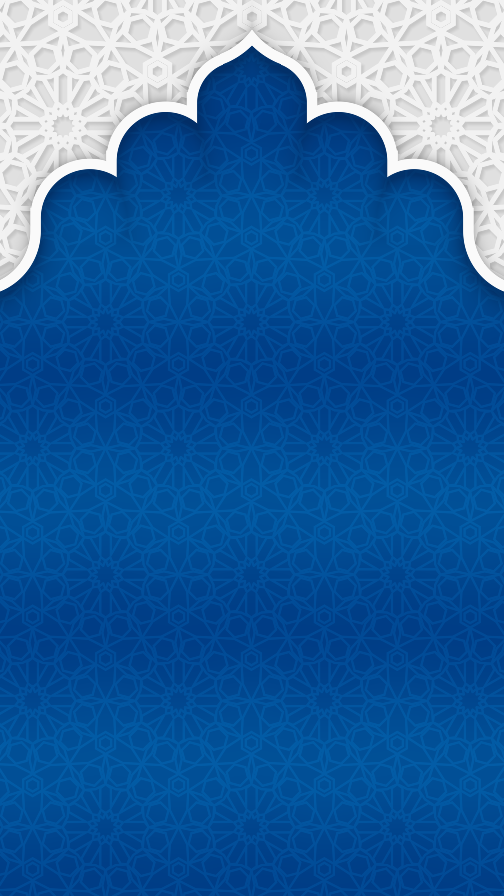
This background is drawn by a Shadertoy shader. Its source:

```glsl
const float TAU = 6.2831853;
const float SPAN = 432.0; // design units across the canvas width

const vec3 DEEP_BLUE = vec3(0.00, 0.24, 0.525);
const vec3 LIT_BLUE = vec3(0.005, 0.312, 0.59);
const vec3 LINE_GLOW = vec3(0.005, 0.05, 0.06);
const vec3 SHADOW_BLUE = vec3(0.01, 0.15, 0.34);
const vec3 FRAME_WHITE = vec3(0.98);

float segment(vec2 p, vec2 a, vec2 b) {
    vec2 ab = b - a;
    return length(p - a - ab * clamp(dot(p - a, ab) / dot(ab, ab), 0.0, 1.0));
}

float hexagon(vec2 p, float apothem) {
    p = abs(p);
    return max(dot(p, vec2(0.866, 0.5)), p.y) - apothem;
}

float circle(vec2 p, vec2 center, float radius) {
    return length(p - center) - radius;
}

// Mirrors the plane into one of n equal sectors
vec2 foldSector(vec2 p, float n, float turn) {
    float w = TAU / n;
    float a = mod(atan(p.y, p.x) - turn + 0.5 * w, w) - 0.5 * w;
    return length(p) * vec2(cos(a), abs(sin(a)));
}

// Nearest center of a triangular lattice with unit spacing
vec2 latticeCell(vec2 p) {
    vec2 s = vec2(1.0, 1.73205);
    vec2 a = mod(p, s) - 0.5 * s;
    vec2 b = mod(p - 0.5 * s, s) - 0.5 * s;
    return dot(a, a) < dot(b, b) ? a : b;
}

// Distance to the strapwork of twelvefold rosettes
float strapwork(vec2 p) {
    vec2 cell = latticeCell(p);
    vec2 ray = foldSector(cell, 12.0, 0.0);
    vec2 gap = foldSector(cell, 12.0, TAU / 24.0);
    vec2 knot = foldSector(cell, 6.0, TAU / 12.0) - vec2(0.577, 0.0);

    float d = segment(ray, vec2(0.10, 0.0), vec2(0.06, 0.016));
    vec2 petal = abs(ray - vec2(0.195, 0.0));
    d = min(d, abs(max(petal.y - 0.036, dot(petal, vec2(0.8, 0.6)) - 0.08)));
    d = min(d, abs(hexagon(gap - vec2(0.37, 0.0), 0.066)));
    d = min(d, segment(ray, vec2(0.295, 0.0), vec2(0.26, 0.07)));
    d = min(d, segment(ray, vec2(0.295, 0.0), vec2(0.40, 0.022)));
    d = min(d, segment(ray, vec2(0.40, 0.022), vec2(0.50, 0.0)));
    d = min(d, segment(ray, vec2(0.50, 0.0), vec2(0.44, 0.118)));
    float rings = min(abs(hexagon(knot, 0.065)), abs(hexagon(knot, 0.038)));
    return min(d, rings);
}

float stroke(float d, float halfWidth, float blur) {
    return 1.0 - smoothstep(halfWidth - 0.5 * blur, halfWidth + 0.5 * blur, d);
}

// Pointed crown: a convex shoulder flowing into a concave tip
float crown(vec2 p) {
    vec2 shoulder = vec2(12.0, 88.0);
    vec2 hollow = vec2(49.5, -10.5);
    vec2 axis = hollow - shoulder;
    vec2 q = p - shoulder;
    bool tipSide = q.x * axis.y - q.y * axis.x > 0.0;
    return tipSide ? 70.0 - length(p - hollow) : length(q) - 35.0;
}

// Signed distance to the scalloped opening, negative inside
float arch(vec2 p) {
    p.x = abs(p.x);
    float d = min(crown(p), max(p.x - 47.0, 88.0 - p.y));
    d = min(d, circle(p, vec2(74.0, 138.0), 42.0));
    d = min(d, max(p.x - 116.0, 138.0 - p.y));
    d = min(d, circle(p, vec2(139.0, 187.0), 42.0));
    vec2 flare = vec2(p.x, max(p.y, 198.0));
    return min(d, max(-circle(flare, vec2(237.0, 198.0), 56.0), 187.0 - p.y));
}

vec3 blueField(vec2 p, float px) {
    float wave = 0.5 + 0.5 * cos(TAU * (p.y - 430.0 + 5.0 * cos(p.x * 0.05)) / 222.0);
    vec3 base = mix(DEEP_BLUE, LIT_BLUE, wave);
    float d = strapwork((p - vec2(-0.5, 276.0)) / 125.0);
    return base + LINE_GLOW * stroke(d, 0.008, px / 125.0);
}

vec3 carvedPanel(vec2 p, float px) {
    float scale = 162.0;
    vec2 q = (p - vec2(0.0, 108.0)) / scale;
    float ridge = stroke(strapwork(q), 0.013, px / scale);
    float shade = stroke(strapwork(q - vec2(0.012, 0.016)), 0.014, 0.03);
    return vec3(mix(0.88 - 0.1 * shade, 0.95, ridge));
}

void mainImage(out vec4 fragColor, in vec2 fragCoord) {
    // Centered horizontally, measured downward from the top
    float px = SPAN / iResolution.x;
    vec2 p = vec2(fragCoord.x - 0.5 * iResolution.x, iResolution.y - fragCoord.y) * px;
    float d = arch(p);

    // Blue opening under the frame's soft shadow
    float frameShadow = exp(min(arch(p - vec2(0.0, 5.0)), 0.0) / 9.0);
    vec3 color = mix(blueField(p, px), SHADOW_BLUE, 0.65 * frameShadow);

    // Carved panel and white frame
    float rim = d - 9.0;
    vec3 panel = carvedPanel(p, px) * (1.0 - 0.22 * exp(-max(rim, 0.0) / 5.0));
    vec3 surround = mix(FRAME_WHITE, panel, smoothstep(-0.5 * px, 0.5 * px, rim));
    color = mix(color, surround, smoothstep(-0.5 * px, 0.5 * px, d));
    fragColor = vec4(color, 1.0);
}
```
